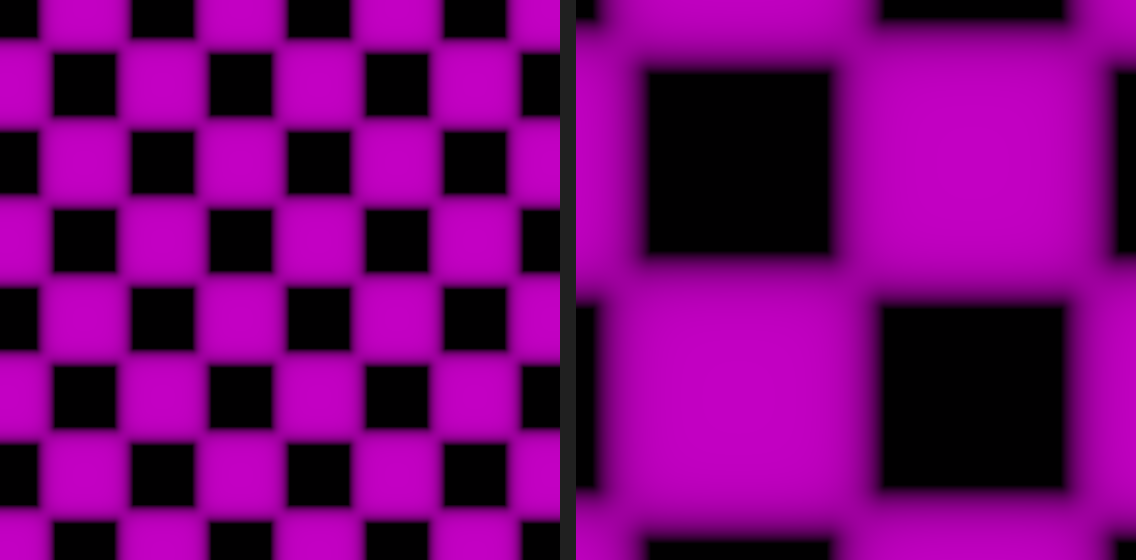
Left, the full canvas; right, a detail of the centre.
Reproduce this pattern procedurally as a Shadertoy shader.

```glsl
const float CELL = 0.1394;         // side of one checker cell
const vec2  ORIGIN = vec2(0.012);  // centre of cell (0, 0)
const float HALF_SIDE = 0.0522;    // half the side of a dark square
const float FALLOFF = 0.0108;      // reach of the soft shadow
const vec3  MAGENTA = vec3(0.765, 0.0, 0.765);
const vec3  BLACK = vec3(0.004, 0.0, 0.004);

float boxDistance(vec2 p, float halfSide) {
    vec2 q = abs(p) - halfSide;
    return length(max(q, 0.0)) + min(max(q.x, q.y), 0.0);
}

// Light left beside a dark square: 0 inside, rising to 1 away from it
float shadowLight(vec2 p) {
    return 1.0 - exp(-max(boxDistance(p, HALF_SIDE), 0.0) / FALLOFF);
}

void mainImage(out vec4 fragColor, in vec2 fragCoord) {
    vec2 uv = fragCoord / iResolution.y;
    vec2 grid = (uv - ORIGIN) / CELL;
    vec2 nearest = floor(grid + 0.5);

    // Dark squares fill the odd cells; their shadows multiply
    float light = 1.0;
    for (int y = -1; y <= 1; y++) {
        for (int x = -1; x <= 1; x++) {
            vec2 cell = nearest + vec2(x, y);
            if (mod(cell.x + cell.y, 2.0) > 0.5) {
                light *= shadowLight((grid - cell) * CELL);
            }
        }
    }

    fragColor = vec4(mix(BLACK, MAGENTA, light), 1.0);
}
```
